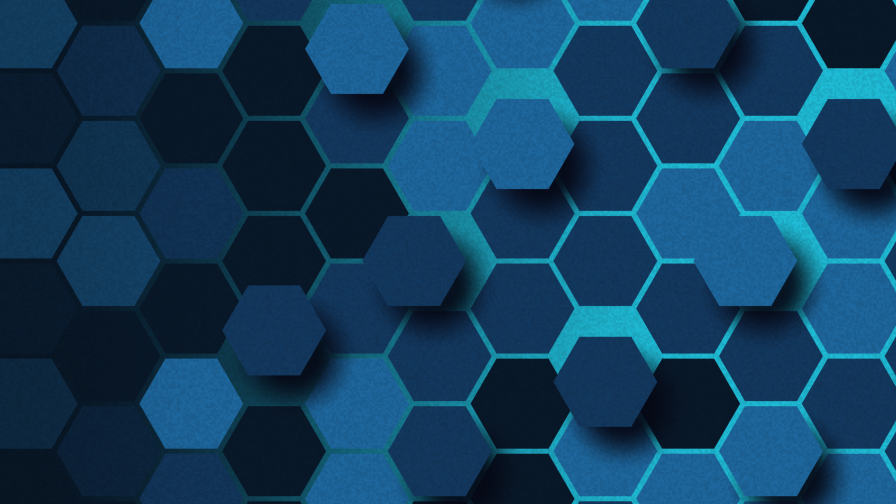
Reproduce this background procedurally as a Shadertoy shader.

```glsl
#define COL_STEP 0.1643
#define ROW_STEP 0.1887
#define APOTHEM 0.0893
#define ORIGIN vec2(0.051, 0.0104)
#define LIFT_CHANCE 0.21
#define SLIDE 0.051
#define SHADOW_OFFSET vec2(0.037, -0.046)
#define SHADOW_RADIUS 0.135
#define GRAIN 0.07
#define SEED 4.0

const vec3 NIGHT = vec3(0.033, 0.092, 0.155);
const vec3 NAVY  = vec3(0.070, 0.210, 0.355);
const vec3 BLUE  = vec3(0.110, 0.385, 0.590);
const vec3 TEAL  = vec3(0.115, 0.700, 0.800);
const vec3 SHADE = vec3(0.020, 0.030, 0.080);

float hash(vec2 p) {
    vec3 q = fract(p.xyx * vec3(0.1031, 0.1030, 0.0973));
    q += dot(q, q.yzx + 33.33);
    return fract((q.x + q.y) * q.z);
}

float cellHash(vec2 cell, float channel) {
    return hash(cell + 40.0 + SEED + channel * 17.3);
}

float valueNoise(vec2 p) {
    vec2 i = floor(p), f = fract(p);
    f = f * f * (3.0 - 2.0 * f);
    return mix(mix(hash(i), hash(i + vec2(1, 0)), f.x),
               mix(hash(i + vec2(0, 1)), hash(i + vec2(1, 1)), f.x), f.y);
}

// Flat-topped hexagon
float hexDistance(vec2 p) {
    p = abs(p);
    return max(p.y, 0.8660 * p.x + 0.5 * p.y) - APOTHEM;
}

float columnShift(float column) {
    return 0.5 * mod(column, 2.0);
}

vec2 cellCentre(vec2 cell) {
    return ORIGIN + vec2(cell.x * COL_STEP, (cell.y + columnShift(cell.x)) * ROW_STEP);
}

// Evenly spread choice of raised tiles, none in the dim left columns
bool isLifted(vec2 cell) {
    return cell.x > 2.5 && fract(dot(cell, vec2(0.7549, 0.5698)) + 0.25) < LIFT_CHANCE;
}

// Raised tiles may slide along one axis and bare the glow below
vec2 slideOf(vec2 cell) {
    float choice = cellHash(cell, 1.0);
    float way = cellHash(cell, 2.0) < 0.5 ? -SLIDE : SLIDE;
    if (choice < 0.3) return vec2(0.0);
    return choice < 0.72 ? vec2(0.0, way) : vec2(way, 0.0);
}

vec3 tileColour(vec2 cell, bool lifted) {
    float across = cellCentre(cell).x / 1.778;
    float tone = cellHash(cell, 3.0) + 0.35 * (across - 0.5);
    if (lifted) tone = max(tone, 0.4);
    vec3 colour = tone < 0.33 ? NIGHT : (tone < 0.67 ? NAVY : BLUE);
    float presence = clamp(across * 3.0 + 0.6 * cellHash(cell, 4.0), 0.0, 1.0);
    return mix(NIGHT, colour, presence);
}

// Paints either the flat tiles or the raised ones with their shadows
vec3 paintTiles(vec3 colour, vec2 p, bool raised) {
    float pixel = 1.0 / iResolution.y;
    float nearColumn = floor((p.x - ORIGIN.x) / COL_STEP + 0.5);
    for (int i = 2; i >= -2; i--) {
        float column = nearColumn + float(i);
        float nearRow = floor((p.y - ORIGIN.y) / ROW_STEP - columnShift(column) + 0.5);
        for (int j = -2; j <= 2; j++) {
            vec2 cell = vec2(column, nearRow + float(j));
            if (isLifted(cell) != raised) continue;
            vec2 q = p - cellCentre(cell);
            if (raised) {
                q -= slideOf(cell);
                float fall = length(q - SHADOW_OFFSET);
                float shadow = 1.0 - smoothstep(0.045, SHADOW_RADIUS, fall);
                colour = mix(colour, SHADE, 0.93 * shadow);
            }
            float cover = 1.0 - smoothstep(-0.75 * pixel, 0.75 * pixel, hexDistance(q));
            colour = mix(colour, tileColour(cell, raised), cover);
        }
    }
    return colour;
}

void mainImage(out vec4 fragColor, in vec2 fragCoord) {
    vec2 p = fragCoord / iResolution.y;
    float across = fragCoord.x / iResolution.x;

    // Glow between the tiles, fading out to the left
    vec3 colour = mix(NIGHT, TEAL, smoothstep(0.04, 0.78, across));

    colour = paintTiles(colour, p, false);
    colour = paintTiles(colour, p, true);

    // Fine paper grain and a soft dimming at the left edge
    colour *= 1.0 + GRAIN * 2.0 * (valueNoise(p * 260.0) - 0.5);
    colour *= mix(0.88, 1.0, smoothstep(0.0, 0.25, across));
    fragColor = vec4(colour, 1.0);
}
```
